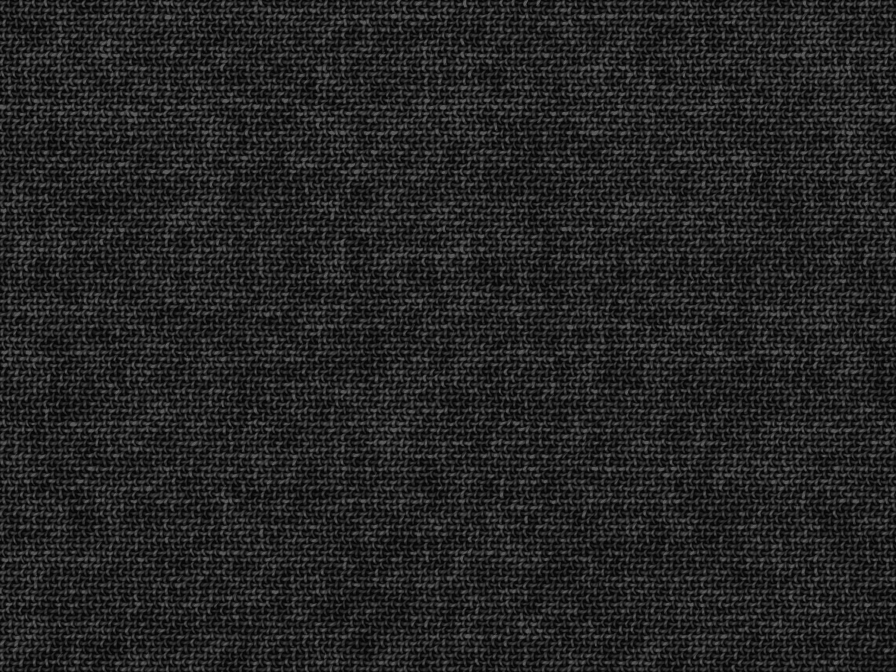
Reproduce this texture procedurally as a Shadertoy shader.

```glsl
// Charcoal plain-weave cloth: 142 upright warp threads and 104 weft threads
// sway over and under each other, a fine net around dark holes.
// Layered sines make slubs and streaks; hashes vary threads and crossings.

float hash(vec2 p) {
    vec3 q = fract(p.xyx * vec3(0.1031, 0.1030, 0.0973));
    q += dot(q, q.yzx + 33.33);
    return fract((q.x + q.y) * q.z);
}

// Thick and thin variation along one yarn, about -1 to 1
float slub(float along, float id) {
    float phase = 6.283 * hash(vec2(id, 7.0));
    return 0.5 * sin(along * 0.17 + phase) + 0.5 * sin(along * 0.63 + phase * 3.0);
}

// Rounded cross-section of a yarn with a soft border
float yarn(float offset, float radius) {
    float t = offset / radius;
    return max(1.0 - t * t, 0.0);
}

float clothTone(vec2 uv) {
    vec2 p = uv * vec2(142.0, 104.0);

    // Columns wander, rows stay nearly straight
    p.x += 0.20 * sin(p.y * 0.61 + 2.0 * sin(p.x * 0.23));
    p.x += 0.14 * sin(p.y * 2.1 + p.x * 0.37);
    p.y += 0.07 * sin(p.x * 0.31 + 2.0 * sin(p.y * 0.47));
    p.y += 0.06 * sin(p.x * 1.7 + 3.0 * sin(p.y * 0.9));

    vec2 cell = floor(p);
    vec2 f = fract(p) - 0.5;
    float side = 1.0 - 2.0 * mod(cell.x + cell.y, 2.0);
    float warpSlub = slub(p.y, cell.x);
    float weftSlub = slub(p.x, cell.y + 300.0);

    // Each yarn rises over one crossing, sinks under the next and sways
    float warpWave = side * cos(3.1416 * f.y);
    float weftWave = -side * cos(3.1416 * f.x);
    float warpBody = yarn(f.x + 0.15 * warpWave, 0.33 + 0.06 * warpSlub);
    float weftBody = yarn(f.y + 0.10 * weftWave, 0.37 + 0.06 * weftSlub);
    float warp = warpBody * (0.54 + 0.42 * warpWave);
    float weft = weftBody * (0.60 + 0.42 * weftWave);

    // Thread tone, with pale and dark stretches along the rows
    warp *= 0.98 + 0.14 * warpSlub + 0.24 * (hash(vec2(cell.x, 11.0)) - 0.5);
    weft *= 1.00 + 0.20 * weftSlub + 0.30 * (hash(vec2(cell.y, 23.0)) - 0.5);
    float light = max(warp, weft);

    // Twisted fibres and uneven crossings
    light *= 1.0 + 0.20 * sin(8.0 * (f.x - f.y) + 6.283 * hash(cell + 5.0));
    light *= 0.78 + 0.44 * hash(cell);

    // A few crossings carry a pale stray fibre
    float stray = step(0.985, hash(cell + 61.0));
    light += 0.35 * stray * smoothstep(0.16, 0.04, abs(f.x - 0.5 * f.y));

    // Faint bands, slightly lighter toward the top
    float bands = sin(uv.y * 31.0 + 2.0 * sin(uv.x * 5.0))
                + sin(uv.y * 67.0 + 3.0 * sin(uv.x * 7.0 + 1.0))
                + sin(uv.x * 43.0 + 2.0 * sin(uv.y * 6.0));
    light *= 0.96 + 0.08 * uv.y + 0.025 * bands;
    return 0.01 + 0.29 * light;
}

void mainImage(out vec4 fragColor, in vec2 fragCoord) {
    // Average nine points inside the pixel to smooth the fine weave
    float tone = 0.0;
    for (int j = -1; j <= 1; j++) {
        for (int i = -1; i <= 1; i++) {
            vec2 point = fragCoord + vec2(i, j) / 3.0;
            tone += clothTone(point / iResolution.xy) / 9.0;
        }
    }

    // Deepen the holes slightly
    tone = clamp(1.1 * tone - 0.018, 0.025, 0.36);
    fragColor = vec4(vec3(tone), 1.0);
}
```
